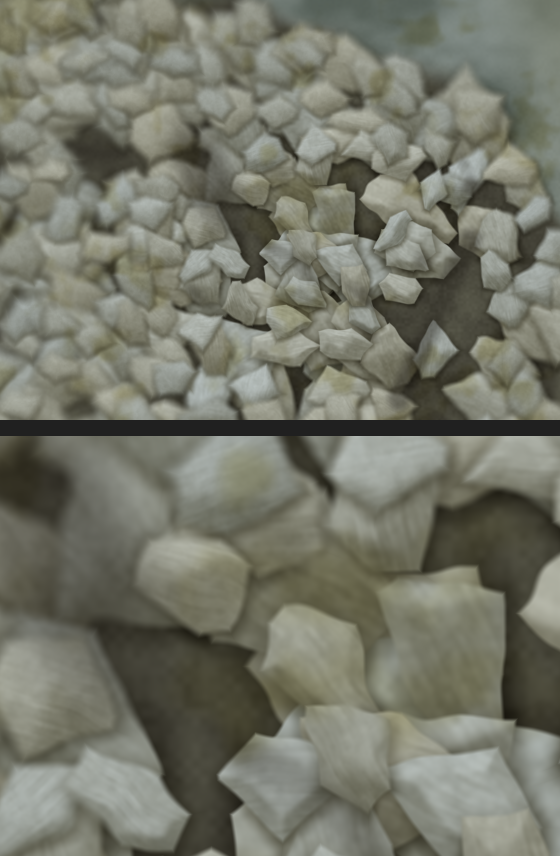
Top: the whole. Bottom: its middle third, enlarged.
This texture is drawn by a WebGL 2 fragment shader. Its source:

```glsl
#version 300 es
precision highp float;
// Pale crystals crowd over dark crevices beside a grey-green host rock.
// Layers of jittered cells, coarse to fine, each hold a faceted convex crystal;
// a focus map widens every edge away from the sharp central zone.
uniform vec2 u_resolution;
out vec4 fragColor;

vec3 hash3(vec2 p) {
  vec3 q = fract(p.xyx * vec3(0.1031, 0.1030, 0.0973));
  q += dot(q, q.yxz + 33.33);
  return fract((q.xxy + q.yzz) * q.zyx);
}

float noise(vec2 p) {
  vec2 i = floor(p), f = fract(p);
  f = f * f * (3.0 - 2.0 * f);
  return mix(mix(hash3(i).x, hash3(i + vec2(1, 0)).x, f.x),
             mix(hash3(i + vec2(0, 1)).x, hash3(i + vec2(1, 1)).x, f.x), f.y);
}

float fbm(vec2 p) {
  return 0.55 * noise(p) + 0.3 * noise(p * 2.1 + 7.3) + 0.15 * noise(p * 4.3 + 19.1);
}

// Positive inside the host rock at the upper right
float hostRock(vec2 p) {
  float rim = 1.03 - 0.36 * (p.x - 0.45) - 0.9 * max(p.x - 1.1, 0.0);
  return p.y - rim + 0.14 * (noise(p * 7.0) - 0.5);
}

// Deep gaps: one hollow, one slanting fracture and scattered streaks
float crevice(vec2 p) {
  vec2 h = p - vec2(0.49, 0.58);
  float hollow = 1.0 - smoothstep(0.03, 0.10, length(vec2(h.x + 0.35 * h.y, 0.55 * h.y)));
  vec2 a = p - vec2(0.95, 0.05), axis = vec2(0.17, 0.38);
  float along = clamp(dot(a, axis) / dot(axis, axis), 0.0, 1.0);
  float fracture = 1.0 - smoothstep(0.008, 0.04, length(a - axis * along));
  vec2 s = vec2(0.8 * p.x - 0.6 * p.y, 0.6 * p.x + 0.8 * p.y);
  float streaks = smoothstep(0.60, 0.74, fbm(s * vec2(3.5, 7.0) + 4.0));
  return max(max(hollow, fracture), streaks);
}

// Paints one crystal and its contact shadow over col; d is in cell units
vec3 paintCrystal(vec3 col, vec2 d, vec2 id, float blur) {
  vec3 r = hash3(id + 51.7);
  float turn = -0.6 + 1.7 * (r.x - 0.5) + (r.y > 0.8 ? 1.2 : 0.0);
  float sharpness = min(1.2 / blur, 60.0);
  float top = 0.13 + 0.14 * r.z;
  float weight = exp(-top * sharpness);
  float light = weight * (0.72 + 0.2 * (r.y - 0.5));
  float edge = -1.0;
  for (int i = 0; i < 6; i++) {
    vec3 k = hash3(id * 1.7 + float(i) * 13.1);
    float angle = (float(i) + 0.7 * (k.x - 0.5)) * 1.0472;
    vec2 local = vec2(cos(angle), sin(angle));
    vec2 n = vec2(cos(angle + turn), sin(angle + turn));
    float reach = length(local * vec2(0.56, 0.25 + 0.14 * r.z)) * (0.8 + 0.35 * k.y);
    float side = dot(d, n) - reach;
    edge = max(edge, side);
    float w = exp(min(side * mix(0.35, 1.7, k.z) * sharpness, 60.0));
    weight += w;
    light += w * (0.52 + 0.4 * dot(n, vec2(-0.3, 0.95)));
  }
  light /= weight;

  float below = 0.5 + 0.5 * dot(normalize(d + 1e-4), vec2(0.3, -0.95));
  float shadow = (1.0 - smoothstep(-0.04, 0.16, edge)) * (0.25 + 0.75 * below);
  col *= mix(vec3(1), vec3(0.58, 0.56, 0.49), shadow);

  // Growth lines follow the long axis; cloudiness mottles the body
  vec2 u = vec2(cos(turn), sin(turn));
  vec2 q = vec2(dot(d, u), dot(d, vec2(-u.y, u.x)));
  float detail = 1.0 - smoothstep(0.03, 0.15, blur);
  light += 0.16 * detail * (noise(q * vec2(4.0, 26.0) + id) - 0.5);
  light += 0.24 * (fbm(q * 7.0 + id * 3.1) - 0.5) + 0.24 * (r.x - 0.5);
  vec3 body = mix(vec3(0.40, 0.40, 0.34), vec3(0.70, 0.72, 0.70), clamp(light, 0.0, 1.2));
  body *= mix(vec3(1.02, 1.0, 0.95), vec3(0.98, 1.0, 1.02), r.y);
  return mix(col, body, 1.0 - smoothstep(-blur, blur, edge));
}

void main() {
  vec2 p = gl_FragCoord.xy / u_resolution.y;
  float pixel = 1.0 / u_resolution.y;
  float defocus = smoothstep(0.16, 0.75, length((p - vec2(0.84, 0.36)) * vec2(0.85, 1.15)));
  float blur = max(mix(0.0022, 0.021, defocus), pixel);
  vec2 w = p + 0.009 * (vec2(noise(p * 32.0), noise(p * 32.0 + 40.0)) - 0.5);

  // Dark ground and host rock
  vec3 col = mix(vec3(0.19, 0.18, 0.15), vec3(0.37, 0.37, 0.31), fbm(p * 14.0));
  float mottling = smoothstep(0.2, 0.75, fbm(p * vec2(6.0, 8.0) + 2.0));
  vec3 rock = mix(vec3(0.34, 0.38, 0.35), vec3(0.51, 0.55, 0.53), mottling);
  rock = mix(rock, vec3(0.50, 0.52, 0.45), 0.6 * smoothstep(1.15, 1.4, p.x + 0.3 * (p.y - 0.8)));
  col = mix(col, rock, smoothstep(-0.05, 0.04, hostRock(p)));

  // Crystals from the large rear layer to the small front one
  for (int layer = 0; layer < 5; layer++) {
    float level = float(layer);
    float cell = 0.21 * pow(0.81, level);
    vec2 grid = w / cell + level * 17.3;
    for (int y = 1; y >= -1; y--)
    for (int x = -1; x <= 1; x++) {
      vec2 id = floor(grid) + vec2(x, y);
      vec3 r = hash3(id + level * 31.0);
      vec2 center = id + 0.5 + 0.75 * (r.xy - 0.5);
      vec2 place = (center - level * 17.3) * cell;
      float density = (0.98 - 0.15 * level) * (1.0 - 0.9 * crevice(place));
      if (r.z > density || hostRock(place) > -0.02) continue;
      col = paintCrystal(col, grid - center, id + level * 31.0, blur / cell);
    }
  }

  // Gap shade, earthy stains and fine grain
  col = mix(col, vec3(0.19, 0.18, 0.15), 0.5 * crevice(w) * (1.0 - smoothstep(-0.06, 0.02, hostRock(p))));
  float stain = smoothstep(0.55, 0.8, fbm(p * 11.0 + 60.0));
  col *= mix(vec3(1), vec3(0.88, 0.86, 0.74), stain);
  col += 0.035 * (1.0 - 0.8 * defocus) * (noise(p * 150.0) - 0.5);
  fragColor = vec4(col, 1.0);
}
```
